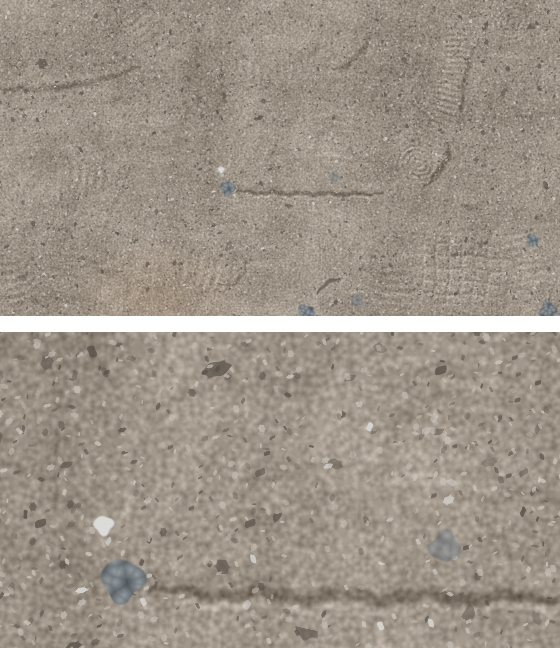
Top: the whole. Bottom: its middle third, enlarged.
Write a Shadertoy shader that draws this texture.

```glsl
// Trodden sandy ground with grit, shoe prints, a long scratch and blue-grey stones.

const float TAU = 6.2831853;
const vec3 SAND = vec3(0.613, 0.572, 0.525);
const vec3 DARK_GRIT = vec3(0.34, 0.31, 0.28);
const vec3 PALE_GRIT = vec3(0.79, 0.77, 0.73);
const vec3 STONE = vec3(0.43, 0.47, 0.50);
const vec3 CHIP = vec3(0.86, 0.86, 0.85);

vec2 hash2(vec2 p) {
    vec3 q = fract(p.xyx * vec3(0.1031, 0.1030, 0.0973));
    q += dot(q, q.yzx + 33.33);
    return fract((q.xx + q.yz) * q.zy);
}

mat2 rotation(float a) {
    return mat2(cos(a), sin(a), -sin(a), cos(a));
}

// Distance to the nearest scattered point
float cellular(vec2 p) {
    vec2 cell = floor(p);
    float d = 2.0;
    for (int j = -1; j <= 1; j++)
    for (int i = -1; i <= 1; i++) {
        vec2 c = cell + vec2(i, j);
        d = min(d, length(c + hash2(c) - p));
    }
    return d;
}

// Layered, warped sines for soft unevenness
float swell(vec2 p) {
    float sum = 0.0, amp = 0.5;
    for (int i = 0; i < 5; i++) {
        p = rotation(0.9) * p * 1.7 + 1.3;
        p += 0.6 * sin(p.yx * 1.3);
        sum += amp * sin(p.x) * sin(p.y);
        amp *= 0.65;
    }
    return sum;
}

// Coverage of randomly turned, stretched grains; share is the filled part of cells
float grit(vec2 p, float scale, float share, float size, float seed, float px) {
    p = p * scale + seed;
    vec2 cell = floor(p);
    float cover = 0.0;
    for (int j = -1; j <= 1; j++)
    for (int i = -1; i <= 1; i++) {
        vec2 c = cell + vec2(i, j);
        vec2 rnd = hash2(c + 71.0);
        vec2 q = rotation(rnd.y * TAU) * (p - c - hash2(c));
        q.y *= 1.0 + rnd.y;
        q += 0.15 * size * sin(q.yx * 5.0 / size);
        float r = size * (0.35 + 0.65 * fract(rnd.y * 7.3));
        float soft = scale * px * 0.8;
        float grain = 1.0 - smoothstep(r - soft, r + soft, length(q));
        cover = max(cover, grain * step(rnd.x, share) * (0.4 + 0.6 * fract(rnd.y * 13.7)));
    }
    return cover;
}

// Tapered stroke from a to b, bowed sideways by bend
float stroke(vec2 p, vec2 a, vec2 b, float bend, float width) {
    vec2 d = b - a;
    float t = clamp(dot(p - a, d) / dot(d, d), 0.0, 1.0);
    float bow = 4.0 * t * (1.0 - t);
    float w = width * (0.2 + 0.8 * bow);
    float dist = length(p - a - d * t - vec2(-d.y, d.x) * bend * bow);
    return 1.0 - smoothstep(0.2 * w, w + 0.003, dist);
}

float pebble(vec2 p, vec2 centre, float r, float px) {
    vec2 q = p - centre;
    float a = atan(q.y, q.x) + centre.x * 9.0;
    r *= 1.0 + 0.12 * sin(a * 3.0) + 0.08 * sin(a * 4.0 + 1.0);
    return 1.0 - smoothstep(r - 1.5 * px, r + 1.5 * px, length(q));
}

// Shoe prints: rings, bars and a lattice of lugs
float rings(vec2 p, vec2 centre, float radius, float pitch) {
    float d = length((p - centre) * vec2(1.0, 1.15));
    return sin(d * TAU / pitch) * (1.0 - smoothstep(0.6 * radius, radius, d));
}

float bars(vec2 p, vec2 centre, float angle, vec2 size, float pitch) {
    vec2 q = rotation(angle) * (p - centre);
    vec2 edge = 1.0 - smoothstep(0.6 * size, size, abs(q));
    return sin((q.y + 2.0 * q.x * q.x) * TAU / pitch) * edge.x * edge.y;
}

float lattice(vec2 p, vec2 centre, vec2 size, float pitch) {
    vec2 q = rotation(0.06) * (p - centre);
    vec2 edge = 1.0 - smoothstep(0.6 * size, size, abs(q));
    vec2 lug = abs(sin(q * TAU * 0.5 / pitch));
    return smoothstep(0.05, 0.7, min(lug.x, lug.y)) * edge.x * edge.y;
}

float relief(vec2 p) {
    float h = 1.5 * swell(p * 5.0) + 0.7 * swell(p * 11.0 + 3.0);
    p += 0.004 * sin(p.yx * 37.0);
    h += 0.33 * rings(p, vec2(1.32, 0.48), 0.09, 0.017);
    h += 0.22 * rings(p, vec2(1.62, 0.93), 0.09, 0.017);
    h += 0.4 * bars(p, vec2(1.40, 0.65), 0.35, vec2(0.045, 0.13), 0.019);
    h += 0.35 * bars(p, vec2(1.44, 0.84), 0.15, vec2(0.04, 0.1), 0.018);
    h += 0.9 * lattice(p, vec2(1.46, 0.15), vec2(0.17, 0.12), 0.041);
    // Fainter worn prints
    for (int i = 0; i < 9; i++) {
        vec2 rnd = hash2(vec2(i, 5.0));
        vec2 centre = vec2(0.2 * float(i) + 0.06, rnd.x);
        h += 0.24 * bars(p, centre, rnd.y * 3.0, vec2(0.06, 0.11), 0.026);
    }
    return h;
}

void mainImage(out vec4 fragColor, in vec2 fragCoord) {
    float px = 1.0 / iResolution.y;
    vec2 p = fragCoord * px;

    // Sand tone: mottling, low side light and fine grain
    float patches = swell(p * 2.3 + 4.0);
    float tone = 0.05 * patches + 0.04 * swell(p * 8.0) + 0.025 * swell(p * 24.0);
    tone += 0.14 * clamp(relief(p) - relief(p + vec2(-0.003, 0.004)), -0.6, 0.6);
    tone += 0.12 * (cellular(p * 120.0) - cellular(p * 131.0 + 40.0));
    tone += 0.05 * (0.45 - cellular(p * 47.0));

    // Furrows and raised edges, frayed by a slight wobble
    vec2 f = p + 0.003 * sin(p.yx * 71.0) + 0.002 * sin(p.yx * 173.0);
    tone -= 0.15 * stroke(f, vec2(0.75, 0.394), vec2(1.21, 0.388), -0.01, 0.011);
    tone += 0.07 * stroke(f, vec2(0.78, 0.379), vec2(1.18, 0.375), 0.0, 0.007);
    tone -= 0.17 * stroke(f, vec2(1.34, 0.415), vec2(1.42, 0.56), -0.16, 0.014);
    tone -= 0.11 * stroke(f, vec2(0.0, 0.72), vec2(0.44, 0.79), -0.06, 0.014);
    tone -= 0.11 * stroke(f, vec2(1.05, 0.78), vec2(1.17, 0.89), -0.15, 0.014);
    tone -= 0.09 * stroke(f, vec2(1.46, 0.63), vec2(1.51, 0.87), 0.05, 0.009);
    tone -= 0.11 * stroke(f, vec2(0.69, 0.10), vec2(0.77, 0.19), -0.35, 0.008);
    vec2 warm = (p - vec2(0.5, 0.05)) * vec2(1.0, 1.5);
    vec3 col = SAND + tone + vec3(0.02, 0.0, -0.02) * exp(-30.0 * dot(warm, warm));

    // Scattered grit, gathered in clumps where the ground is churned
    float churn = clamp(0.6 - 0.6 * patches - 0.7 * swell(p * 6.0 + 9.0), 0.12, 1.3);
    col = mix(col, DARK_GRIT, 0.75 * grit(p, 64.0, 0.5 * churn, 0.30, 11.0, px));
    col = mix(col, DARK_GRIT, 0.8 * grit(p, 30.0, 0.32 * churn, 0.26, 37.0, px));
    col = mix(col, DARK_GRIT, 0.75 * grit(p, 13.0, 0.15 * churn, 0.22, 23.0, px));
    col = mix(col, PALE_GRIT, 0.85 * grit(p, 64.0, 0.25 + 0.35 * churn, 0.28, 53.0, px));
    col = mix(col, CHIP, 0.9 * grit(p, 24.0, 0.13, 0.15, 91.0, px));

    // Stones, a white chip and a twig
    float stones = pebble(p, vec2(0.72, 0.405), 0.022, px);
    stones = max(stones, pebble(p, vec2(1.685, 0.24), 0.020, px));
    stones = max(stones, pebble(p, vec2(1.735, 0.018), 0.027, px));
    stones = max(stones, pebble(p, vec2(0.97, 0.01), 0.026, px));
    stones = max(stones, 0.6 * pebble(p, vec2(1.06, 0.44), 0.016, px));
    stones = max(stones, 0.6 * pebble(p, vec2(1.13, 0.05), 0.020, px));
    col = mix(col, STONE + 0.3 * (0.45 - cellular(p * 80.0)), 0.85 * stones);
    col = mix(col, CHIP, pebble(p, vec2(0.70, 0.463), 0.010, px));
    col = mix(col, DARK_GRIT, 0.7 * stroke(f, vec2(1.0, 0.07), vec2(1.08, 0.12), 0.08, 0.007));

    fragColor = vec4(clamp(col, 0.0, 1.0), 1.0);
}
```
